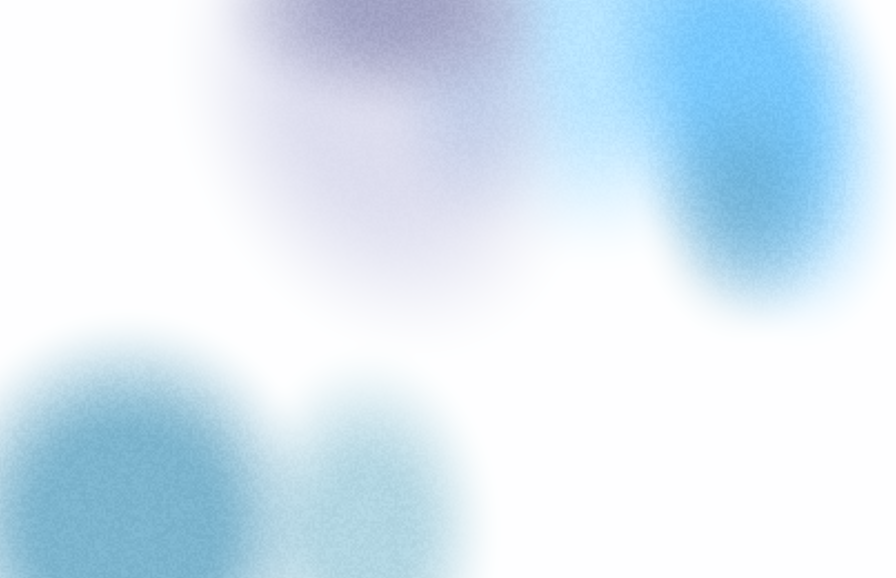
A WebGL 2 fragment shader for this background:

```glsl
#version 300 es
precision highp float;
// Soft pastel glows on white: lavender and sky blue above, teal at lower left.
// Each glow is a tilted ellipse with a wide smooth edge, layered back to front,
// and a fine value-noise grain is laid over the coloured areas.

#define PAPER vec3(0.996, 0.998, 1.0)
#define LAVENDER vec3(0.865, 0.868, 0.935)
#define DUSK vec3(0.635, 0.645, 0.775)
#define PERIWINKLE vec3(0.68, 0.76, 0.89)
#define ICE vec3(0.72, 0.895, 1.0)
#define SKY vec3(0.47, 0.785, 0.99)
#define STEEL vec3(0.42, 0.67, 0.80)
#define TEAL vec3(0.49, 0.71, 0.81)
#define PALE_TEAL vec3(0.70, 0.84, 0.89)
#define GRAIN_CELLS 260.0
#define GRAIN_AMOUNT 0.05

uniform vec2 u_resolution;
out vec4 fragColor;

float hash(vec2 cell) {
    vec3 h = fract(cell.xyx * 0.1031);
    h += dot(h, h.yzx + 33.33);
    return fract((h.x + h.y) * h.z);
}

float valueNoise(vec2 p) {
    vec2 cell = floor(p);
    vec2 f = fract(p);
    f = f * f * (3.0 - 2.0 * f);
    float low = mix(hash(cell), hash(cell + vec2(1, 0)), f.x);
    float high = mix(hash(cell + vec2(0, 1)), hash(cell + vec2(1, 1)), f.x);
    return mix(low, high, f.y);
}

// Coverage of a tilted ellipse; it reaches one half at the given radii.
float glow(vec2 p, vec2 center, vec2 radii, float tilt, float softness) {
    vec2 d = p - center;
    float c = cos(tilt), s = sin(tilt);
    vec2 local = vec2(c * d.x + s * d.y, c * d.y - s * d.x);
    return 1.0 - smoothstep(1.0 - softness, 1.0 + softness, length(local / radii));
}

void main() {
    // Heights of the canvas, origin at the lower left
    vec2 p = gl_FragCoord.xy / u_resolution.y;
    vec3 color = PAPER;

    // Upper right: pale haze, bright core and its darker foot
    color = mix(color, ICE, glow(p, vec2(1.03, 0.93), vec2(0.21, 0.25), 0.0, 0.65));
    color = mix(color, SKY, glow(p, vec2(1.295, 0.84), vec2(0.165, 0.29), 0.3, 0.6));
    color = mix(color, STEEL, 0.65 * glow(p, vec2(1.285, 0.65), vec2(0.10, 0.13), 0.0, 0.95));

    // Upper middle: wide lavender, blue flank and dusky top
    color = mix(color, LAVENDER, glow(p, vec2(0.655, 0.82), vec2(0.235, 0.31), 0.4, 0.55));
    color = mix(color, PERIWINKLE, 0.6 * glow(p, vec2(0.82, 0.86), vec2(0.09, 0.15), 0.0, 0.95));
    color = mix(color, DUSK, glow(p, vec2(0.675, 1.0), vec2(0.19, 0.125), 0.0, 0.75));

    // Lower left: pale companion behind the main teal
    color = mix(color, PALE_TEAL, glow(p, vec2(0.635, 0.08), vec2(0.15, 0.21), 0.0, 0.6));
    color = mix(color, TEAL, glow(p, vec2(0.22, 0.09), vec2(0.25, 0.265), 0.0, 0.45));

    // Grain, stronger where there is more colour
    float tint = smoothstep(0.0, 0.35, 1.0 - color.r);
    color += GRAIN_AMOUNT * tint * (valueNoise(p * GRAIN_CELLS) - 0.5);

    fragColor = vec4(clamp(color, 0.0, 1.0), 1.0);
}
```
